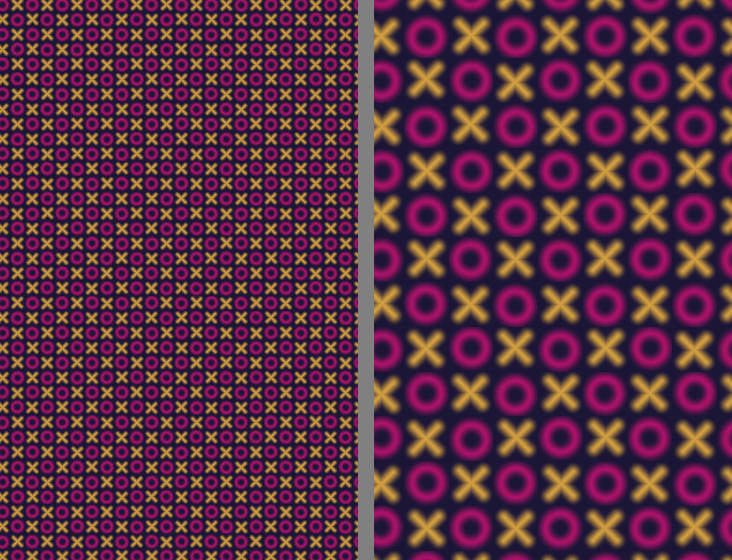
Left: the whole. Right: its middle third, enlarged.
Reproduce this pattern procedurally as a Shadertoy shader.

```glsl
// Checkered rows of soft magenta rings and gold crosses on dark indigo.

float hash(vec2 p) {
    return fract(sin(dot(p, vec2(127.1, 311.7))) * 43758.5453);
}

// Distance to a circle outline of the given stroke half width.
float ringDistance(vec2 p) {
    return abs(length(p) - 0.325) - 0.1;
}

// Distance to two crossed diagonal strokes, folded into one quadrant.
float crossDistance(vec2 p) {
    p = abs(p);
    float along = min(p.x + p.y, 0.54) * 0.5;
    return length(p - along) - 0.1;
}

void mainImage(out vec4 fragColor, in vec2 fragCoord) {
    // 24 cells across, rows counted from the top edge
    vec2 fromTop = vec2(fragCoord.x, iResolution.y - fragCoord.y);
    vec2 grid = fromTop / iResolution.x * 24.0 + vec2(0.33, 0.183);
    vec2 cell = floor(grid);

    // Slight misplacement of each mark
    vec2 jitter = vec2(hash(cell), hash(cell + 57.0)) - 0.5;
    vec2 p = fract(grid) - 0.5 - jitter * vec2(0.03, 0.07);

    // Alternate the two marks
    bool isCross = mod(cell.x + cell.y, 2.0) > 0.5;
    float d = isCross ? crossDistance(p) : ringDistance(p);
    vec3 ink = isCross ? vec3(0.86, 0.65, 0.25) : vec3(0.70, 0.07, 0.42);

    // Blurred edge, never narrower than a pixel
    float softness = max(0.13, 24.0 / iResolution.x);
    float coverage = 1.0 - smoothstep(-softness, softness, d);
    vec3 ground = vec3(0.11, 0.085, 0.21);
    fragColor = vec4(mix(ground, ink, coverage), 1.0);
}
```
